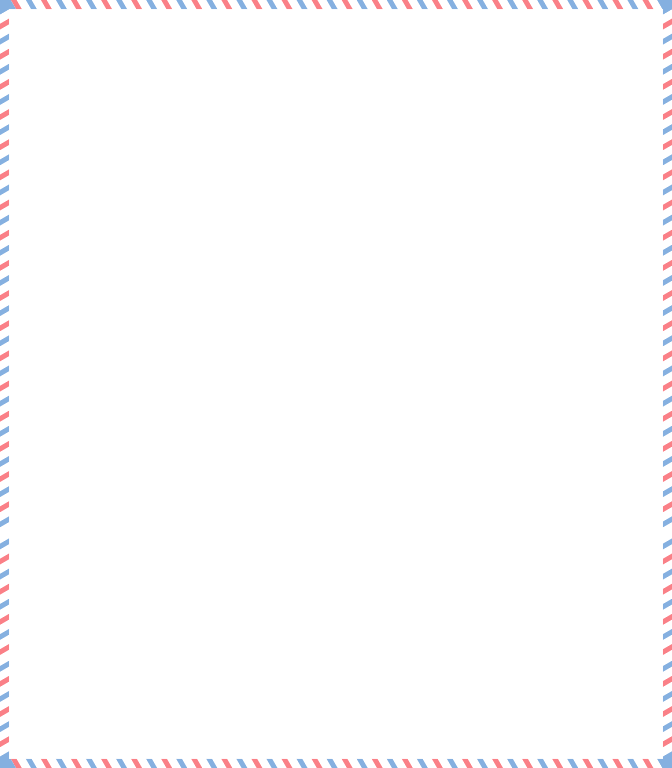
Give the GLSL for this background, as a Shadertoy shader.

```glsl
// Blank white sheet framed by a thin airmail border of slanted red and blue stripes.

#define SHEET vec2(0.8776, 1.0)      // sheet size in units of its height
#define BAND 0.0118                  // border thickness
#define PITCH 0.01964                // distance between neighbouring stripes
#define HALF_STRIPE 0.0038           // half a stripe, measured along the border
#define SLANT 0.577                  // stripe lean
#define FIRST_RED vec2(0.0213, 0.0313)
#define CORNER_START vec2(0.0175, 0.0152)
#define CORNER_END vec2(0.8617, 0.9838)
#define SEAMS vec2(0.694, 0.857)     // heights where the side pattern restarts
#define SEAM_SHIFTS vec2(0.0288, 0.0022)

const vec3 PAPER = vec3(1.0);
const vec3 BLUE = vec3(0.52, 0.69, 0.88);
const vec3 RED = vec3(0.98, 0.50, 0.53);

// Coverage of the region where the signed distance is negative
float cover(float dist, float pixel) {
    return clamp(0.5 - dist / pixel, 0.0, 1.0);
}

// Alternating stripes along one border, with the first red centre at zero
vec3 stripes(float along, float pixel) {
    float index = floor(along / PITCH + 0.5);
    float dist = abs(along - index * PITCH) - HALF_STRIPE;
    vec3 ink = mod(index, 2.0) < 0.5 ? RED : BLUE;
    return mix(PAPER, ink, cover(dist, pixel));
}

// Solid blue beyond both ends of a border
vec3 addCorners(vec3 color, float along, float start, float end, float pixel) {
    float dist = min(along - start, end - along);
    return mix(color, BLUE, cover(dist, pixel));
}

void mainImage(out vec4 fragColor, in vec2 fragCoord) {
    // Sheet coordinates with y measured down from the top
    vec2 p = fragCoord / iResolution.xy * SHEET;
    p.y = SHEET.y - p.y;
    float pixel = 1.0 / iResolution.y;

    // Offset from the centre line of the nearest border on each axis
    vec2 nearSide = step(p, 0.5 * SHEET);
    vec2 offset = p - mix(SHEET - 0.5 * BAND, vec2(0.5 * BAND), nearSide);
    vec2 edge = min(p, SHEET - p);

    // Top and bottom borders
    float across = p.x - SLANT * offset.y;
    vec3 rowColor = stripes(across - FIRST_RED.x, pixel);
    rowColor = addCorners(rowColor, across, CORNER_START.x, CORNER_END.x, pixel);

    // Left and right borders, with the pattern shifted below each seam
    float down = p.y + SLANT * offset.x;
    float shift = dot(step(SEAMS, vec2(down)), SEAM_SHIFTS);
    vec3 sideColor = stripes(down - shift - FIRST_RED.y, pixel);
    sideColor = addCorners(sideColor, down, CORNER_START.y, CORNER_END.y, pixel);

    // Sides first, then the rows over them at the corners
    vec3 color = mix(PAPER, sideColor, cover(edge.x - BAND, pixel));
    color = mix(color, rowColor, cover(edge.y - BAND, pixel));
    fragColor = vec4(color, 1.0);
}
```
